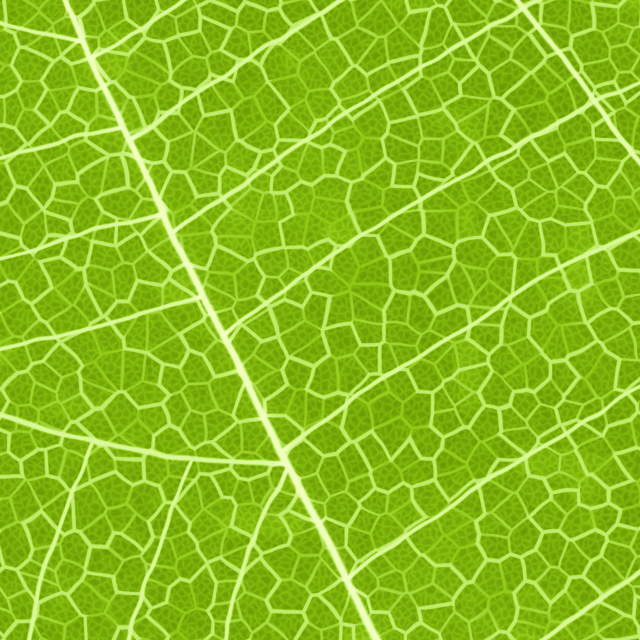
This texture is drawn by a WebGL 2 fragment shader. Its source:

```glsl
#version 300 es
precision highp float;
// Backlit green leaf: a midrib with curved lateral veins over a nested net.
// The net is a cell pattern whose sites are grouped by larger cells, so borders
// between groups become strong veins; a much finer cell pattern grains the blade.

uniform vec2 u_resolution;
out vec4 fragColor;

const float NET_FREQ = 24.0;        // small net cells per canvas height
const float GROUP_RATIO = 0.40;     // scale of the larger cells within the net
const float MESH_FREQ = 82.0;       // finest mesh cells per canvas height
const float NET_ANGLE = 0.58;       // the net follows the lateral veins
const float THIN_WIDTH = 0.0029;    // half widths of the veins
const float THICK_WIDTH = 0.0039;
const float LATERAL_WIDTH = 0.0050;
const float BLADE_TONE = 0.28;      // tones are positions along TONES
const float MESH_TONE = 0.95;
const float THICK_TONE = 3.75;
const float LATERAL_TONE = 4.5;
const vec3 TONES[6] = vec3[6](
  vec3(0.43, 0.62, 0.02), vec3(0.49, 0.70, 0.04), vec3(0.56, 0.78, 0.07),
  vec3(0.67, 0.86, 0.29), vec3(0.78, 0.94, 0.47), vec3(0.94, 1.00, 0.75));

vec2 hash2(vec2 p) {
  vec3 q = fract(p.xyx * vec3(0.1031, 0.1030, 0.0973));
  q += dot(q, q.yzx + 33.33);
  return fract((q.xx + q.yz) * q.zy);
}

vec2 noise2(vec2 p) {
  vec2 i = floor(p), f = fract(p);
  f = f * f * (3.0 - 2.0 * f);
  return mix(mix(hash2(i), hash2(i + vec2(1, 0)), f.x),
             mix(hash2(i + vec2(0, 1)), hash2(i + vec2(1, 1)), f.x), f.y);
}

vec2 site(vec2 cell) { return cell + 0.1 + 0.8 * hash2(cell + 57.0); }

vec2 nearestSite(vec2 p) {
  vec2 cell = floor(p), found = p;
  float best = 9.0;
  for (int j = -1; j <= 1; j++)
    for (int i = -1; i <= 1; i++) {
      vec2 s = site(cell + vec2(i, j));
      float d = distance(s, p);
      if (d < best) { best = d; found = s; }
    }
  return found;
}

// Distance to the closest border (x) and to the closest group border (y).
vec2 borders(vec2 p, bool grouped) {
  vec2 cell = floor(p), home = nearestSite(p), best = vec2(9.0);
  vec2 homeGroup = grouped ? nearestSite(home * GROUP_RATIO) : home;
  for (int j = -2; j <= 2; j++)
    for (int i = -2; i <= 2; i++) {
      vec2 s = site(cell + vec2(i, j)), gap = s - home;
      if (dot(gap, gap) < 1e-4) continue;
      float d = dot(0.5 * (s + home) - p, normalize(gap));
      best.x = min(best.x, d);
      if (grouped && d < min(best.y, 0.3) &&
          distance(nearestSite(s * GROUP_RATIO), homeGroup) > 0.01) best.y = d;
    }
  return best;
}

float line(float d, float halfWidth) {
  return 1.0 - smoothstep(0.3 * halfWidth, halfWidth + 0.6 / u_resolution.y, abs(d));
}

float midribX(float y) { return 0.586 - 0.5 * y + 0.012 * y * y * y; }
float basalY(float x) { return 0.277 + 0.4 * (x - 0.43) * (x - 0.43); }

// Coverage of all veins that branch off the midrib.
float lateralVeins(vec2 p) {
  float cover = 0.0;
  for (int i = -1; i < 6; i++) {                       // right side
    float k = float(i), y0 = 0.78 - 0.13 * k - 0.0105 * k * k;
    float d = p.x - midribX(y0);
    float offset = (p.y - y0 - 0.73 * d + 0.18 * d * d) * 0.83;
    if (d > 0.0) cover = max(cover, line(offset, LATERAL_WIDTH * (1.0 - 0.3 * d)));
  }
  for (int i = 0; i < 4; i++) {                        // upper left side
    float y0 = 0.93 - 0.13 * float(i), d = midribX(y0) - p.x;
    float slope = i == 0 ? 0.27 : -0.27;
    if (d > 0.0) cover = max(cover, line((p.y - y0 - slope * d) * 0.96, LATERAL_WIDTH * 0.85));
  }
  for (int i = 0; i < 3; i++) {                        // hanging from the basal vein
    float x0 = 0.15 + 0.15 * float(i), h = basalY(x0) - p.y;
    if (h > 0.0) cover = max(cover, line((p.x - x0 + 0.45 * h - 0.3 * h * h) * 0.93, LATERAL_WIDTH * 0.85));
  }
  if (p.x < midribX(p.y)) cover = max(cover, line(p.y - basalY(p.x), LATERAL_WIDTH * 1.2));
  return cover;
}

void main() {
  vec2 uv = gl_FragCoord.xy / u_resolution.y;
  vec2 p = uv + 0.014 * (noise2(uv * 8.0) - 0.5) + 0.005 * (noise2(uv * 34.0) - 0.5);
  float c = cos(NET_ANGLE), s = sin(NET_ANGLE);
  vec2 q = mat2(c, -s, s, c) * p;

  // Blade: fine mesh, grain, soft mottling and a few pale patches
  float mesh = 1.0 - smoothstep(0.0, 0.33, borders(q * MESH_FREQ, false).x);
  vec2 mottle = noise2(uv * 6.0 + 3.0);
  float tone = BLADE_TONE + MESH_TONE * mesh + 0.5 * (mottle.x - 0.5);
  tone += 0.55 * (noise2(uv * 210.0).x - 0.5) + 0.5 * (noise2(uv * 60.0).y - 0.5);
  tone += 0.7 * smoothstep(0.8, 0.95, noise2(uv * 11.0).y);

  // Net of thin and thick veins
  vec2 net = borders(q * NET_FREQ, true) / NET_FREQ;
  float thinTone = mix(2.0, 3.2, noise2(uv * 14.0).x);
  tone = mix(tone, thinTone, line(net.x, THIN_WIDTH));
  tone = mix(tone, THICK_TONE, line(net.y, THICK_WIDTH));

  // Laterals, midrib with a pale halo, and the second rib
  tone = mix(tone, LATERAL_TONE, lateralVeins(p));
  vec2 ribPoint = mix(uv, p, 0.5);
  float rib = (ribPoint.x - midribX(ribPoint.y)) * 0.89;
  float secondRib = (ribPoint.x - 0.807 - 0.76 * (1.0 - ribPoint.y)) * 0.796;
  tone += 1.1 * exp(-abs(rib) / 0.011);
  tone = mix(tone, 5.0, line(rib, mix(0.0095, 0.0058, uv.y)));
  tone = mix(tone, 4.8, line(secondRib, 0.0058));

  tone = clamp(tone, -0.4, 4.999);
  int step0 = int(max(tone, 0.0));
  vec3 color = mix(TONES[step0], TONES[step0 + 1], tone - float(step0));
  fragColor = vec4(color, 1.0);
}
```
